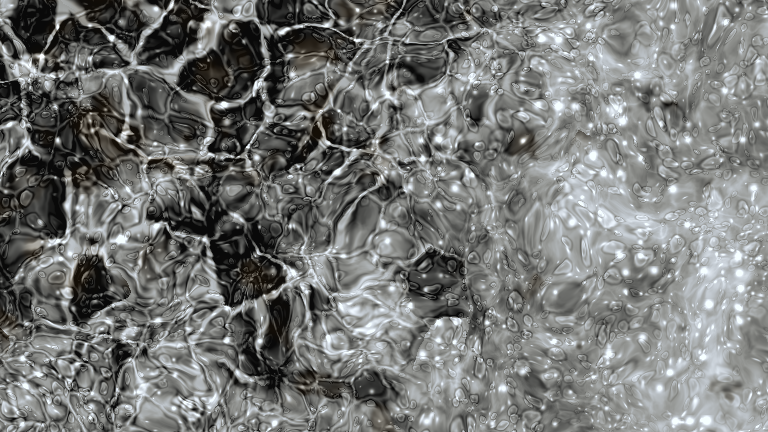
A WebGL 1 fragment shader for this texture:

```glsl
precision highp float;
// Draws melting ice: dark glassy panes with pale veins, fading into frosted, bubbly grains.
uniform vec2 u_resolution;

const vec2 LIGHT = vec2(-0.5, 0.8);

vec2 hash2(vec2 p) {
  vec3 q = fract(p.xyx * vec3(0.1031, 0.1030, 0.0973));
  q += dot(q, q.yzx + 33.33);
  return fract((q.xx + q.yz) * q.zy);
}

float bump(float x) { return exp(-x * x); }

float noise(vec2 p) {
  vec2 i = floor(p), f = fract(p);
  f = f * f * (3.0 - 2.0 * f);
  float low = mix(hash2(i).x, hash2(i + vec2(1, 0)).x, f.x);
  float high = mix(hash2(i + vec2(0, 1)).x, hash2(i + vec2(1, 1)).x, f.x);
  return mix(low, high, f.y);
}

float fbm(vec2 p) {
  float sum = 0.0, amp = 0.5;
  for (int i = 0; i < 4; i++) {
    sum += amp * noise(p);
    p = mat2(1.6, 1.2, -1.2, 1.6) * p + 7.3;
    amp *= 0.5;
  }
  return sum / 0.9375;
}

vec2 swirl(vec2 p, float scale, float amount) {
  return p + amount * (vec2(fbm(p * scale), fbm(p * scale + 19.7)) - 0.5);
}

// Thin wiry caustic lines along the noise contours
float strands(vec2 p, float width) {
  return bump((noise(p) - 0.5) / width);
}

// Cellular pattern: x = gap between the two nearest seeds, y = random cell value
vec2 cells(vec2 p) {
  vec2 base = floor(p);
  float near = 9.0, second = 9.0, id = 0.0;
  for (int y = -1; y <= 1; y++) {
    for (int x = -1; x <= 1; x++) {
      vec2 c = base + vec2(x, y);
      vec2 h = hash2(c);
      float d = length(c + h - p);
      if (d < near) { second = near; near = d; id = hash2(c + 51.0).x; }
      else second = min(second, d);
    }
  }
  return vec2(second - near, id);
}

// Droplets with a lit rim, a dark outline and a highlight; centred on zero
float droplets(vec2 p, float density) {
  vec2 base = floor(p);
  float sum = 0.0;
  for (int y = -1; y <= 1; y++) {
    for (int x = -1; x <= 1; x++) {
      vec2 c = base + vec2(x, y);
      vec2 h = hash2(c + 3.0), k = hash2(c + 87.0);
      vec2 v = (p - c - 0.2 - 0.6 * h) / mix(0.17, 0.43, k.x * k.x);
      float d = length(v);
      float lit = 0.6 + 0.5 * dot(v, LIGHT) / max(d, 0.01) * (k.y - 0.2);
      float shade = 0.6 * lit * bump((d - 0.85) * 5.0) - 0.42 * bump((d - 1.2) * 5.0);
      shade += 0.6 * bump(length(v - 0.4 * LIGHT) * 3.0) - 0.18 * bump(d * 1.8);
      sum += shade * step(hash2(c + 31.0).y, density);
    }
  }
  return sum;
}

// Small bright points
float glints(vec2 p, float density, float size) {
  vec2 c = floor(p), h = hash2(c + 11.0);
  float d = length(fract(p) - 0.3 - 0.4 * h);
  return step(hash2(c + 43.0).x, density) * bump(d / (size * (0.5 + h.y)));
}

// Grey ramp from neutral shadow to cool white
vec3 iceColour(float tone) {
  vec3 tint = mix(vec3(1.0, 1.01, 0.985), vec3(0.965, 1.0, 1.035), smoothstep(0.52, 0.82, tone));
  return clamp(tone, 0.035, 1.0) * tint;
}

void main() {
  vec2 p = gl_FragCoord.xy / u_resolution.y;
  vec2 w = swirl(swirl(p, 4.0, 0.16), 17.0, 0.035);

  // Clear ice lies upper left, frost right and lower left; focus softens to the right
  float clearSide = smoothstep(0.3, -0.25, p.x - mix(0.88, 1.22, p.y));
  float frost = smoothstep(0.45, 0.08, p.y) * smoothstep(0.75, 0.15, p.x);
  frost = max(frost, 0.8 * bump(length(p - vec2(0.31, 0.53)) / 0.14));
  float focus = 1.0 - 0.45 * smoothstep(1.0, 1.8, p.x + 0.4 * (0.5 - p.y));

  // Dark panes
  vec2 pane = cells(w * 6.5);
  float open = clearSide - 0.65 * frost;
  float field = fbm(w * 5.0) + 0.28 * (pane.y - 0.5) + 0.36 * (open - 1.0) + 0.08;
  float dark = smoothstep(0.48, 0.64, field);
  dark = max(dark, 0.7 * smoothstep(0.69, 0.79, fbm(p * 9.0 + 4.0)));

  // Body of the frost and of the panes
  float wire = strands(w * 19.0, 0.07) + strands(w * 34.0 + 5.0, 0.09);
  float snow = 0.6 + 0.45 * (fbm(w * 6.0 + 2.0) - 0.5) + 0.6 * focus * (fbm(w * 36.0) - 0.5);
  snow += 0.07 * (wire - 0.4) - 0.05 * clearSide;
  float glass = 0.09 + 0.2 * smoothstep(0.4, 0.8, fbm(w * 13.0)) + 0.1 * wire;
  float tone = mix(snow, glass, dark);

  // Veins between the panes, with dark borders
  float width = mix(0.05, 0.17, noise(p * 9.0));
  float vein = smoothstep(width, width * 0.3, pane.x) * clearSide * smoothstep(0.2, 0.5, noise(p * 6.0 + 8.0));
  tone -= 0.14 * clearSide * bump((pane.x - width * 1.5) / 0.06);
  tone = mix(tone, 0.66 + 0.2 * noise(w * 30.0), 0.8 * vein);
  vec2 shard = cells(w * 15.0 + 6.0);
  tone += 0.16 * clearSide * (bump(shard.x / 0.07) - bump((shard.x - 0.18) / 0.07));

  // Bubbles from large to small
  float cluster = smoothstep(0.35, 0.6, fbm(p * 6.0 + 13.0));
  tone += 0.5 * clearSide * droplets(swirl(p, 20.0, 0.02) * 8.0, 0.2);
  tone += mix(0.22, 0.45, cluster) * focus * droplets(w * 18.0, 0.55);
  tone += mix(0.18, 0.4, cluster) * focus * droplets(w * 34.0 + 9.0, 0.6);

  // Sparkles and pale dust
  tone += 0.55 * glints(p * 26.0, 0.16, 0.17);
  tone += 0.35 * glints(w * 60.0, 0.25, 0.2);
  tone += 0.5 * bump(length(p - vec2(1.43, 0.75)) / 0.018);

  vec3 colour = iceColour(tone);
  float rust = dark * smoothstep(0.52, 0.72, fbm(p * 8.0 + 27.0));
  gl_FragColor = vec4(colour + rust * vec3(0.045, 0.02, -0.01), 1.0);
}
```
